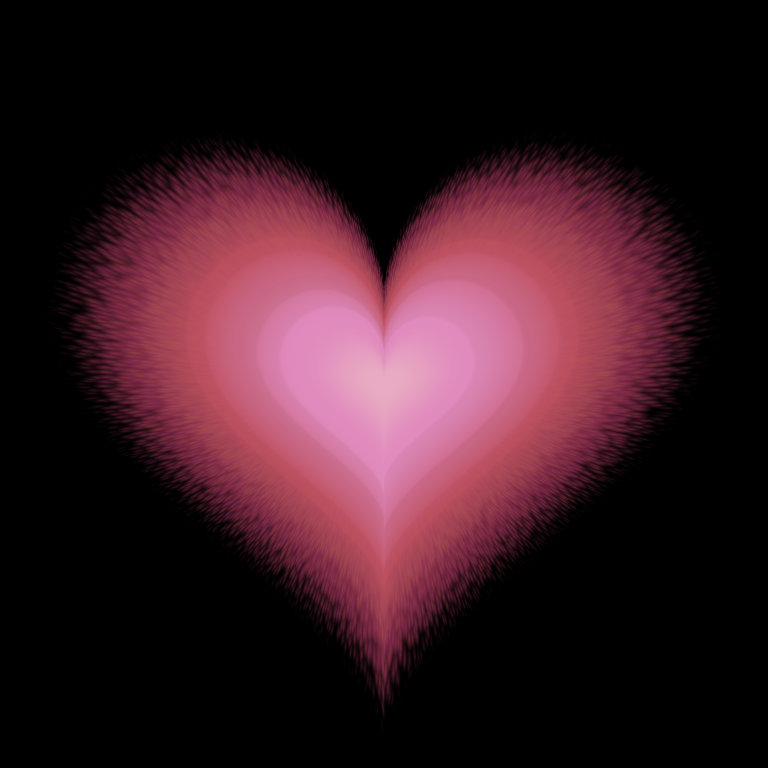
Write a three.js fragment shader that draws this background.

```glsl
varying vec2 vUv;

vec2 hash2(vec2 cell) {
  return fract(sin(vec2(dot(cell, vec2(127.1, 311.7)), dot(cell, vec2(269.5, 183.3)))) * 4375.85);
}

// Distance to the nearest scattered point
float cellular(vec2 p) {
  vec2 base = floor(p);
  float nearest = 2.0;
  for (int j = -1; j <= 1; j++) {
    for (int i = -1; i <= 1; i++) {
      vec2 cell = base + vec2(float(i), float(j));
      nearest = min(nearest, distance(p, cell + hash2(cell)));
    }
  }
  return nearest;
}

// Right half of the heart outline, from notch (0) to tip (pi)
vec2 heartOutline(float t) {
  float s = sin(t);
  return 0.0264 * vec2(16.0 * s * s * s,
    13.0 * cos(t) - 5.0 * cos(2.0 * t) - 2.0 * cos(3.0 * t) - cos(4.0 * t));
}

// Size of the heart through p: 0 at the centre, 1 on the outline
float heartLevel(vec2 p) {
  p.x = abs(p.x);
  float low = 0.0;
  float high = 3.14159;
  for (int i = 0; i < 18; i++) {
    float middle = 0.5 * (low + high);
    vec2 edge = heartOutline(middle);
    if (edge.x * p.y > edge.y * p.x) high = middle;
    else low = middle;
  }
  return length(p) / length(heartOutline(0.5 * (low + high)));
}

// Colours from the pale core to the dark rim
vec3 heartGlow(float level) {
  vec3 color = mix(vec3(0.81, 0.61, 0.66), vec3(0.78, 0.48, 0.64), smoothstep(0.02, 0.27, level));
  color = mix(color, vec3(0.74, 0.37, 0.48), smoothstep(0.27, 0.50, level));
  color = mix(color, vec3(0.71, 0.30, 0.36), smoothstep(0.46, 0.59, level));
  color = mix(color, vec3(0.64, 0.27, 0.33), smoothstep(0.58, 0.69, level));
  color = mix(color, vec3(0.48, 0.16, 0.26), smoothstep(0.66, 0.82, level));
  return color * (1.0 - smoothstep(0.78, 1.02, level));
}

void main() {
  vec2 p = vUv - 0.5;
  float level = heartLevel(p);
  float angle = atan(p.x, p.y + 0.00001);

  // Radial fibres that roughen the outer glow
  float fibre = cellular(vec2(angle * 75.0, level * 17.0)) - 0.45;
  float rough = smoothstep(0.45, 0.95, level);
  vec3 color = heartGlow(level + 0.13 * rough * fibre);

  // Faint nested contours, spaced differently on each side
  vec4 rings = p.x > 0.0 ? vec4(0.28, 0.43, 0.54, 0.60) : vec4(0.32, 0.39, 0.55, 0.61);
  vec4 inside = 1.0 - smoothstep(rings - 0.008, rings + 0.008, vec4(level));
  color += vec3(0.03, 0.02, 0.04) * (inside.x + inside.y);
  color += vec3(0.02, 0.01, 0.01) * (inside.z + inside.w);

  // Warm and cool mottling in the fibres
  float mottle = cellular(vec2(angle * 38.0 + 9.0, level * 14.0)) - 0.45;
  color *= 1.0 + rough * mottle * vec3(0.08, 0.28, -0.16);

  gl_FragColor = vec4(clamp(color, 0.0, 1.0), 1.0);
}
```
